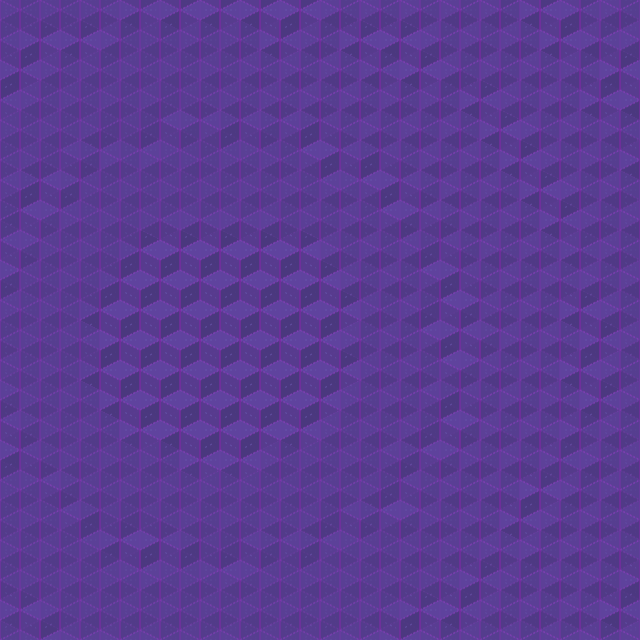
A Shadertoy shader for this pattern:

```glsl
// Translucent isometric cubes, sixteen across, with relief gathered in rings.

const float TAU = 6.2831853;
const float CUBES_ACROSS = 16.0;
const float HALF_LINE = 0.042;              // in half cube widths
const vec2 ANCHOR = vec2(12.0, 19.0);       // front corner of one cube
const vec2 RING_FOCUS = vec2(11.1, 14.8);

const vec3 TOP_COLOR = vec3(0.378, 0.266, 0.628);
const vec3 LEFT_COLOR = vec3(0.342, 0.232, 0.558);
const vec3 RIGHT_COLOR = vec3(0.286, 0.216, 0.488);
const vec3 SEAM_COLOR = vec3(0.480, 0.160, 0.630);
const vec3 STITCH_COLOR = vec3(0.540, 0.240, 0.740);
const vec3 FLECK_COLOR = vec3(0.420, 0.350, 0.700);

float stroke(float dist, float halfWidth, float pixel) {
    return 1.0 - smoothstep(halfWidth - 0.5 * pixel, halfWidth + 0.5 * pixel, dist);
}

// Offset from the nearest cube centre on the staggered lattice.
vec2 cubeOffset(vec2 p) {
    vec2 period = vec2(2.0, 3.0);
    vec2 a = mod(p + 0.5 * period, period) - 0.5 * period;
    vec2 b = mod(p, period) - 0.5 * period;
    vec2 aspect = vec2(1.0, 1.1547);
    vec2 sa = a * aspect, sb = b * aspect;
    return dot(sa, sa) < dot(sb, sb) ? a : b;
}

// Three shaded faces, upright seams, stitched slopes and faint flecks.
vec3 cube(vec2 d, float pixel) {
    float ax = abs(d.x);
    float rim = d.y - 0.5 * ax;
    float blend = 0.5 * pixel;
    vec3 side = mix(LEFT_COLOR, RIGHT_COLOR, smoothstep(-blend, blend, d.x));
    vec3 color = mix(side, TOP_COLOR, smoothstep(-blend, blend, rim));

    float midline = rim > 0.0 ? abs(d.y - 0.5) : abs(rim + 0.5);
    float dashes = smoothstep(0.0, 0.7, sin(d.x * TAU * 4.0));
    float span = smoothstep(0.15, 0.25, ax) - smoothstep(0.7, 0.8, ax);
    color = mix(color, FLECK_COLOR, 0.55 * dashes * span * stroke(midline, 0.035, pixel));

    float slope = 0.894 * min(abs(rim), 1.0 - 0.5 * ax - abs(d.y));
    float stitches = 0.55 + 0.45 * sin(d.x * TAU * 6.0);
    color = mix(color, STITCH_COLOR, 0.75 * stitches * stroke(slope, HALF_LINE, pixel));

    float upright = min(1.0 - ax, rim < 0.0 ? ax : 1.0);
    return mix(color, SEAM_COLOR, 0.75 * stroke(upright, HALF_LINE, pixel));
}

// Share of one cube layer, constant over each cube.
float layerWeight(vec2 center, int layer) {
    vec2 toFocus = (center - RING_FOCUS) * vec2(0.93, 1.03);
    float wobble = 0.4 * sin(center.x * 1.3 + center.y * 0.7)
                 + 0.3 * sin(center.y * 1.9 - center.x * 0.4);
    float r = length(toFocus);
    float ring = smoothstep(0.45, 0.9, cos((r - 11.2 + wobble) * TAU / 5.85));
    float relief = r < 6.3 ? 1.0 : 0.85 * ring * step(8.5, r);
    int raised = r > 8.5 && r < 14.0 ? 1 : 0;

    // Two layers dominate on the right and join into long slanted bars.
    float bars = smoothstep(12.0, 22.0, center.x + 0.4 * (center.y - 16.0));
    vec3 even = mix(vec3(0.48, 0.36, 0.16), vec3(0.52, 0.45, 0.03), bars);
    return mix(even[layer], layer == raised ? 1.0 : 0.04, relief);
}

void mainImage(out vec4 fragColor, in vec2 fragCoord) {
    float pixel = 2.0 * CUBES_ACROSS / iResolution.y;
    vec2 p = fragCoord * pixel;

    // Blend three lattices, each one cube edge lower than the last.
    vec3 sum = vec3(0.0);
    float total = 0.0;
    for (int layer = 0; layer < 3; layer++) {
        vec2 origin = ANCHOR - vec2(0.0, float(layer));
        vec2 d = cubeOffset(p - origin);
        float weight = layerWeight(p - d, layer);
        sum += weight * cube(d, pixel);
        total += weight;
    }
    fragColor = vec4(sum / total, 1.0);
}
```
